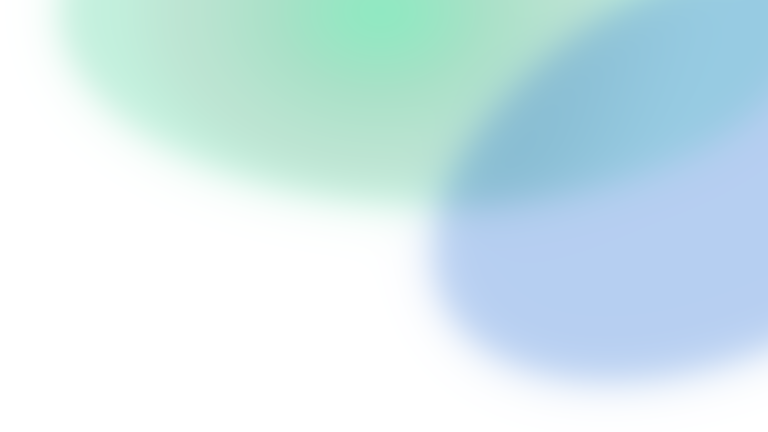
A Shadertoy shader for this background:

```glsl
// Two blurred ellipses, mint and periwinkle, overlapping in teal on white.

const vec3 WHITE      = vec3(1.0);
const vec3 MINT_CORE  = vec3(0.57, 0.91, 0.76);
const vec3 MINT_MID   = vec3(0.66, 0.88, 0.78);
const vec3 MINT_OUTER = vec3(0.74, 0.895, 0.825);
const vec3 MINT_RIM   = vec3(0.76, 0.94, 0.865);
const vec3 PERIWINKLE = vec3(0.715, 0.81, 0.945);
const vec3 TEAL_DEEP  = vec3(0.535, 0.74, 0.825);
const vec3 TEAL_LIGHT = vec3(0.59, 0.795, 0.885);

vec2 rotate(vec2 p, float angle) {
    float c = cos(angle), s = sin(angle);
    return vec2(c * p.x + s * p.y, c * p.y - s * p.x);
}

// Approximate signed distance to an ellipse, negative inside.
float ellipseDistance(vec2 p, vec2 radii) {
    float k = length(p / radii);
    float slope = length(p / (radii * radii));
    return k * (k - 1.0) / max(slope, 1e-4);
}

// Coverage of an edge blurred by a bell curve of the given sigma.
float blurredEdge(float dist, float sigma) {
    return 1.0 / (1.0 + exp(clamp(1.7 * dist / sigma, -40.0, 40.0)));
}

// Mint gradient from a bright core to a pale rim.
vec3 mintGradient(vec2 p, vec2 core) {
    float t = length((p - core) / vec2(1.3, 1.0));
    vec3 col = mix(MINT_CORE, MINT_MID, smoothstep(0.0, 0.22, t));
    col = mix(col, MINT_OUTER, smoothstep(0.14, 0.38, t));
    return mix(col, MINT_RIM, smoothstep(0.33, 0.50, t));
}

void mainImage(out vec4 fragColor, in vec2 fragCoord) {
    // Canvas height is one unit; x is centred for any aspect ratio.
    vec2 p = fragCoord / iResolution.y;
    p.x += 0.5 * (16.0 / 9.0 - iResolution.x / iResolution.y);

    // Shape coverage
    float mintDist = ellipseDistance(p - vec2(1.005, 0.977), vec2(0.866, 0.458));
    vec2 bluePos = rotate(p - vec2(1.690, 0.627), 0.466);
    float blueDist = ellipseDistance(bluePos, vec2(0.738, 0.436));
    float mint = blurredEdge(mintDist, 0.045);
    float blue = blurredEdge(blueDist, 0.045);

    // Colours: teal brightens towards the right and the lower rim
    vec3 mintColor = mintGradient(p, vec2(0.88, 0.975));
    float tealLight = smoothstep(1.2, 1.65, p.x + 0.35 * (0.8 - p.y));
    vec3 teal = mix(TEAL_DEEP, TEAL_LIGHT, tealLight);

    vec3 backdrop = mix(WHITE, mintColor, mint);
    vec3 overlay = mix(PERIWINKLE, teal, mint);
    fragColor = vec4(mix(backdrop, overlay, blue), 1.0);
}
```
